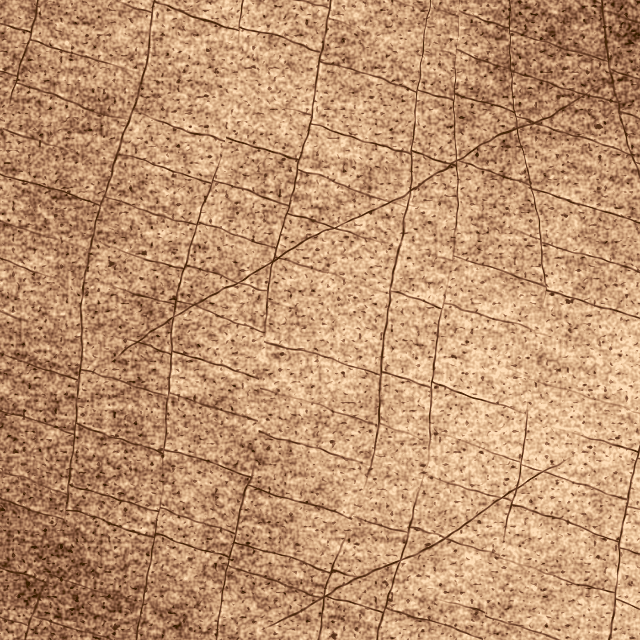
Reproduce this texture procedurally as a WebGL 2 fragment shader.

```glsl
#version 300 es
precision highp float;
// Weathered tan hide: mottled grain, specks and a slanted web of fine cracks.
uniform vec2 u_resolution;
out vec4 fragColor;

float hash(vec2 p) {
  vec3 q = fract(p.xyx * vec3(0.1031, 0.1030, 0.0973));
  q += dot(q, q.yzx + 33.33);
  return fract((q.x + q.y) * q.z);
}

float cornerSlope(vec2 cell, vec2 offset) {
  float angle = 6.2832 * hash(cell);
  return dot(vec2(cos(angle), sin(angle)), offset);
}

// Gradient noise, roughly -0.7 to 0.7
float noise(vec2 p) {
  vec2 i = floor(p), f = p - i, e = vec2(1, 0);
  vec2 w = f * f * f * (f * (f * 6.0 - 15.0) + 10.0);
  return mix(mix(cornerSlope(i, f), cornerSlope(i + e, f - e), w.x),
             mix(cornerSlope(i + e.yx, f - e.yx), cornerSlope(i + 1.0, f - 1.0), w.x), w.y);
}

// Irregularly spaced lines: x = distance to nearest, y = its id, z = id of the strip
vec3 jitteredLines(float c, float seed) {
  vec3 result = vec3(9.0, 0.0, -1e3);
  for (float i = -1.0; i <= 2.0; i++) {
    float id = floor(c) + i;
    float d = c - id - 0.6 * (hash(vec2(id + 50.0, seed)) - 0.5);
    if (abs(d) < abs(result.x)) result.xy = vec2(d, id);
    if (d >= 0.0) result.z = max(result.z, id);
  }
  return result;
}

float stroke(float d, float px) {
  return 1.0 - smoothstep(0.0002, 0.0016 + 0.5 * px, abs(d));
}

// Scattered ragged dots, at most one per grid cell
float specks(vec2 p, float count, float share, float radius, float px) {
  vec2 cell = floor(p * count);
  vec2 center = (cell + 0.25 + 0.5 * vec2(hash(cell + 7.0), hash(cell + 91.0))) / count;
  float r = radius * mix(0.35, 1.0, hash(cell + 33.0));
  float d = length((p - center) * vec2(0.8, 1.15)) + 1.3 * r * noise(p * 190.0);
  return step(hash(cell + 140.0), share) * (1.0 - smoothstep(r - px, r + px, d));
}

void main() {
  vec2 p = gl_FragCoord.xy / u_resolution.y;
  float px = 1.0 / u_resolution.y;

  // Broad light with shaded left side and corners
  float tone = 1.12;
  tone -= 0.56 * exp(-4.0 * p.x * p.x - 2.0 * (p.y - 0.2) * (p.y - 0.2));
  tone -= 0.66 * exp(-5.5 * dot(p - 1.0, p - 1.0));
  tone -= 0.34 * exp(-10.0 * dot(p - vec2(0, 1), p - vec2(0, 1)));
  tone -= 0.15 * (1.0 - smoothstep(0.0, 0.4, p.y));

  // Mottling, horizontal wisps and fine grain
  vec2 tilted = vec2(p.x - 0.15 * p.y, p.y + 0.15 * p.x);
  tone += 0.24 * noise(p * vec2(6, 8) + 3.0);
  tone += 0.34 * noise(tilted * vec2(16, 42) + 11.0);
  tone += 0.42 * noise(tilted * vec2(48, 90) + 20.0);
  tone += 0.50 * noise(p * vec2(105, 125) + 50.0);
  tone += 0.58 * noise(p * 205.0 + 70.0);
  tone -= 0.40 * max(tone - 0.8, 0.0);
  tone -= 0.20 * max(0.5 - tone, 0.0);

  // Dark flecks, sparse pits and pale flecks
  tone -= 0.65 * smoothstep(0.28, 0.50, noise(p * vec2(120, 155) + 90.0));
  float pits = 0.85 * specks(p, 42.0, 0.12, 0.0030, px);
  pits = max(pits, 0.85 * specks(p + 0.37, 14.0, 0.15, 0.0050, px));
  tone += 0.25 * specks(p + 0.53, 42.0, 0.12, 0.0030, px);

  // Steep wandering cracks
  vec2 q = p + 0.007 * vec2(noise(p * 11.0), noise(p * 11.0 + 40.0));
  q += 0.0030 * vec2(noise(p * 45.0), noise(p * 45.0 + 80.0));
  float lean = q.x - 0.2 * q.y + 0.06 * noise(p * 2.6 + 5.0);
  lean += 0.5 * max(q.y - 0.55, 0.0) * smoothstep(0.6, 0.9, q.x);
  vec3 steep = jitteredLines(lean * 6.3, 4.0);
  float steepGap = steep.x / 6.3;
  float steepKept = smoothstep(-0.28, -0.08, noise(vec2(steep.y * 7.3, p.y * 3.0 + 9.0)));
  float crack = stroke(steepGap, px) * steepKept * 0.9;

  // Slanted rungs, shifted from strip to strip
  float shift = 0.35 * hash(vec2(steep.z + 60.0, 17.0));
  vec3 rung = jitteredLines((q.y + 0.32 * q.x) * 13.0 + shift, 23.0);
  float rungGap = rung.x / 13.0;
  float rungKept = smoothstep(-0.40, -0.02, noise(vec2(p.x * 4.0, rung.y * 5.7 + 2.3)));
  rungKept *= mix(0.65, 1.0, hash(vec2(rung.y + 30.0, steep.z + 70.0)));
  crack = max(crack, stroke(rungGap, px) * rungKept);

  // Two long diagonals crossing the web
  float along = dot(q, vec2(0.873, 0.487));
  float across = dot(q, vec2(-0.487, 0.873)) + 0.02 * noise(p * 4.0 + 30.0);
  for (float k = 0.0; k < 2.0; k++) {
    float span = smoothstep(0.37, 0.39, along) * (1.0 - smoothstep(1.18, 1.26, along + 0.32 * k));
    crack = max(crack, 0.95 * span * stroke(across - 0.304 + 0.495 * k, px));
  }

  // Worn pale lips beside the cracks
  float lip = stroke(rungGap - 0.004, px) * rungKept + stroke(steepGap - 0.004, px) * steepKept;
  tone += 0.12 * lip * (1.0 - crack);

  crack *= 0.95 + 0.7 * noise(p * 70.0 + 8.0);
  tone = mix(tone, -0.18, clamp(max(crack, pits), 0.0, 1.0));
  tone = clamp(tone, -0.3, 1.12);

  // Dark brown to pale tan, reddest in the middle
  float bow = 4.0 * tone * (1.0 - tone);
  vec3 color = vec3(0.37, 0.22, 0.12) + tone * vec3(0.56, 0.56, 0.50);
  color -= bow * vec3(0.0, 0.036, 0.06 * tone);
  fragColor = vec4(clamp(color, 0.0, 1.0), 1.0);
}
```
